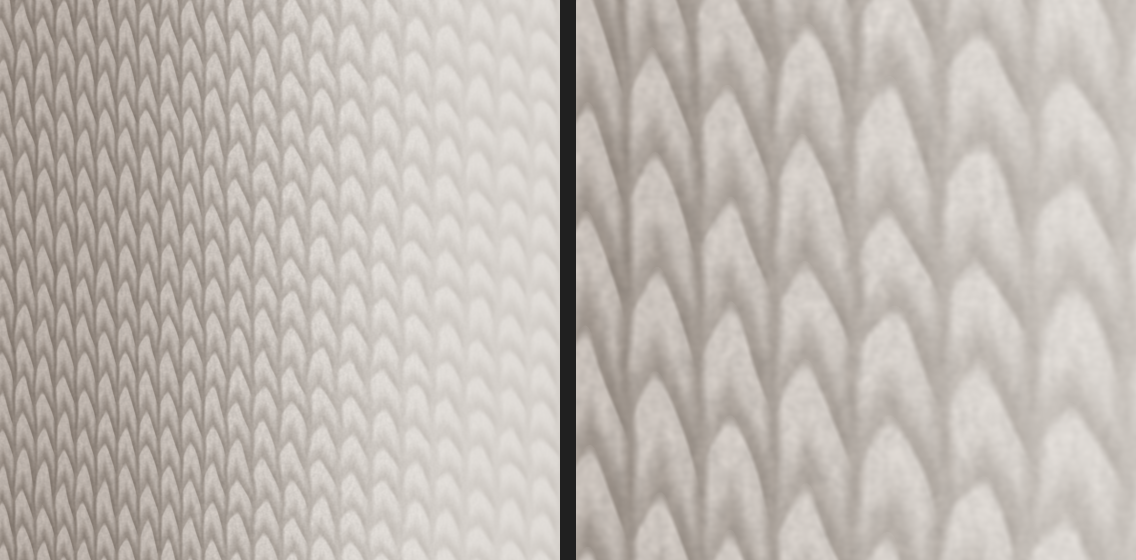
Left: the whole. Right: its middle third, enlarged.
Reproduce this texture procedurally as a Shadertoy shader.

```glsl
// Pale knitted cloth: columns of pointed stitches that widen to the right,
// where light grows and relief softens. Each stitch is a periodic ramp bent
// into a lopsided arch; gradient noise adds uneven yarn, fuzz and wander.

const float ROWS = 15.0;            // stitches down the canvas
const float DENSITY_LEFT = 27.4;    // columns per canvas width, far left
const float DENSITY_RIGHT = 17.5;   // columns per canvas width, far right
const float WIDEN_AT = 0.42;        // where the columns widen
const float WIDEN_SPAN = 0.07;
const float COLUMN_START = 0.7;     // part of a column cut by the left edge
const float DROP_LEFT = 0.48;       // row drop from one column to the next
const float DROP_RIGHT = 0.34;
const float DROP_CHANGE = 13.0;     // column where the drop changes
const float JITTER = 0.14;          // random row shift of each column
const float PEAK = -0.06;           // sideways place of the stitch tip
const float LEAN = 0.16;            // extra fall of the right leg
const vec3 CLOTH_DIM = vec3(0.738, 0.701, 0.672);
const vec3 CLOTH_LIT = vec3(0.880, 0.864, 0.846);
const vec3 SHADOW_TINT = vec3(0.740, 0.720, 0.700);

vec2 hash2(vec2 p) {
    vec3 q = fract(p.xyx * vec3(0.1031, 0.1030, 0.0973));
    q += dot(q, q.yzx + 33.33);
    return fract((q.xx + q.yz) * q.zy);
}

float cornerSlope(vec2 cell, vec2 offset) {
    return dot(hash2(cell) * 2.0 - 1.0, offset);
}

float gradientNoise(vec2 p) {
    vec2 i = floor(p), f = fract(p);
    vec2 w = f * f * f * (f * (f * 6.0 - 15.0) + 10.0);
    vec2 e = vec2(1.0, 0.0);
    float low = mix(cornerSlope(i, f), cornerSlope(i + e, f - e), w.x);
    float high = mix(cornerSlope(i + e.yx, f - e.yx),
                     cornerSlope(i + 1.0, f - 1.0), w.x);
    return mix(low, high, w.y);
}

// Column coordinate: the integral of a density that falls to the right
float columnCoord(float x) {
    float narrow = x - WIDEN_SPAN * log(1.0 + exp((x - WIDEN_AT) / WIDEN_SPAN));
    return DENSITY_RIGHT * x + (DENSITY_LEFT - DENSITY_RIGHT) * narrow - COLUMN_START;
}

// Darkness from 0 on the raised yarn to 1 in the gaps
float stitchShadow(vec2 p, float soften) {
    float column = columnCoord(p.x) + 0.20 * gradientNoise(p * vec2(9.0, 14.0));
    float id = floor(column);
    float u = column - id - 0.5;

    // Rows counted downward, staggered from column to column
    float drop = DROP_LEFT * id - (DROP_LEFT - DROP_RIGHT) * max(id - DROP_CHANGE, 0.0);
    float row = (1.0 - p.y) * ROWS - drop;
    row += JITTER * (hash2(vec2(id + 40.0, 7.0)).x - 0.5);
    row += 0.28 * gradientNoise(vec2(id * 3.7, row * 0.8));

    // Rounded arch with its tip at the top and a longer right leg
    float side = 2.0 * (u - PEAK);
    float arch = mix(0.84, 0.54, soften) * (sqrt(side * side + 0.06) - 0.245);
    float t = fract(row - arch - LEAN * side);

    // Lit upper body, shaded tail, soft rim above the next tip
    float rim = mix(0.13, 0.26, soften);
    float shadow = 1.0 - smoothstep(0.0, rim, t) * (1.0 - smoothstep(0.42, 1.0, t));
    shadow *= 0.86 + 0.24 * smoothstep(-0.35, 0.25, u) - 0.16;
    shadow += 0.26 * smoothstep(0.0, 0.45, u);

    // Crease between the two legs of the loop
    float crease = exp(-pow((u - PEAK) / 0.10, 2.0)) * smoothstep(0.35, 0.75, t);
    shadow += 0.14 * crease * (1.0 - soften);

    // Groove between columns, of uneven depth, tighter on the left leg
    float reach = mix(0.19, 0.26, soften) * (u < 0.0 ? 0.8 : 1.0);
    float groove = 1.0 - smoothstep(0.0, reach, 0.5 - abs(u));
    float depth = mix(1.0, 0.62, soften) + 0.30 * gradientNoise(p * vec2(24.0, 18.0) + 9.0);
    return mix(shadow, depth, groove);
}

void mainImage(out vec4 fragColor, in vec2 fragCoord) {
    vec2 p = fragCoord / iResolution.xy;
    float soften = smoothstep(0.35, 0.95, p.x);

    // Average four points in the pixel for smooth edges
    float shadow = 0.0;
    for (int k = 0; k < 4; k++) {
        vec2 offset = vec2(k % 2, k / 2) * 0.5 - 0.25;
        shadow += 0.25 * stitchShadow(p + offset / iResolution.xy, soften);
    }

    // Broad light from the right, with a gentle uneven patch
    float patchy = gradientNoise(p * 3.0 + 5.0);
    float light = smoothstep(0.06, 0.77, p.x + 0.04 * patchy);
    vec3 cloth = mix(CLOTH_DIM, CLOTH_LIT, light);

    // Relief fades with the light
    float relief = mix(1.0, 0.30, smoothstep(0.15, 0.92, p.x));
    vec3 color = mix(cloth, cloth * SHADOW_TINT, clamp(shadow, 0.0, 1.15) * relief);

    // Fine fibres, strongest on the sharp side
    float fuzz = gradientNoise(p * vec2(150.0, 90.0))
               + 0.6 * gradientNoise(p * vec2(210.0, 240.0) + 17.0);
    color *= 1.0 + 0.08 * fuzz * (1.0 - 0.85 * soften);

    fragColor = vec4(color, 1.0);
}
```
